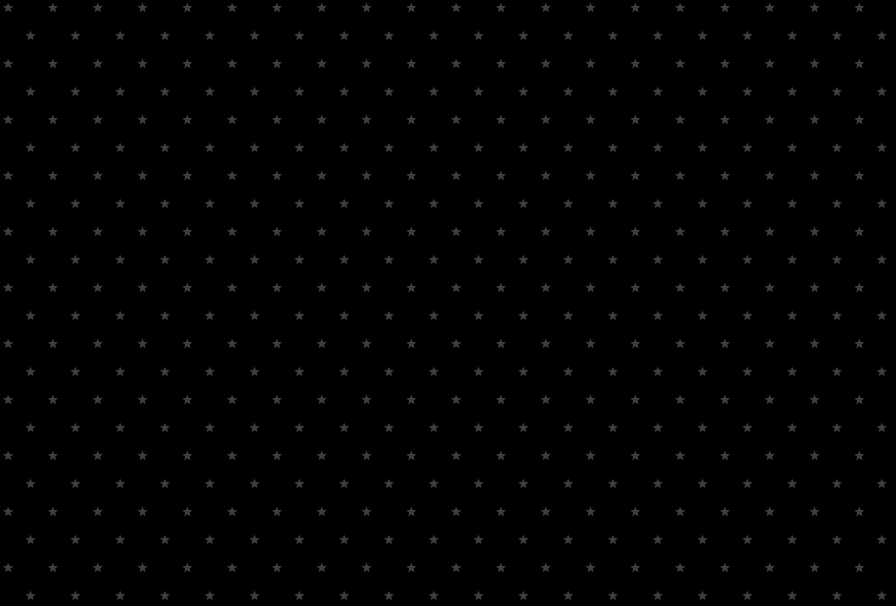
A Shadertoy shader for this pattern:

```glsl
// Signed distance to the edges of an upright five-pointed star
float starDistance(vec2 p, float outerRadius, float innerRadius) {
    float halfSector = 3.14159265 / 5.0;
    float angle = abs(mod(atan(p.x, p.y) + halfSector, 2.0 * halfSector) - halfSector);
    vec2 folded = length(p) * vec2(cos(angle), sin(angle));
    vec2 tip = vec2(outerRadius, 0.0);
    vec2 edge = innerRadius * vec2(cos(halfSector), sin(halfSector)) - tip;
    return dot(folded - tip, normalize(vec2(edge.y, -edge.x)));
}

void mainImage(out vec4 fragColor, in vec2 fragCoord) {
    // Canvas width is one unit; y runs down from the top edge
    float pixel = 1.0 / iResolution.x;
    vec2 uv = vec2(fragCoord.x, iResolution.y - fragCoord.y) * pixel;

    // Twenty columns, with every other row shifted by half a column
    vec2 spacing = vec2(0.05, 0.03125);
    vec2 grid = (uv - vec2(0.0091, 0.0088)) / spacing + 0.5;
    grid.x -= 0.5 * mod(floor(grid.y), 2.0);
    vec2 local = (fract(grid) - 0.5) * spacing;

    // Grey stars on black
    float dist = starDistance(vec2(local.x, -local.y), 0.0057, 0.0027);
    float star = 1.0 - smoothstep(-0.6 * pixel, 0.6 * pixel, dist);
    fragColor = vec4(vec3(0.245, 0.245, 0.25) * star, 1.0);
}
```
